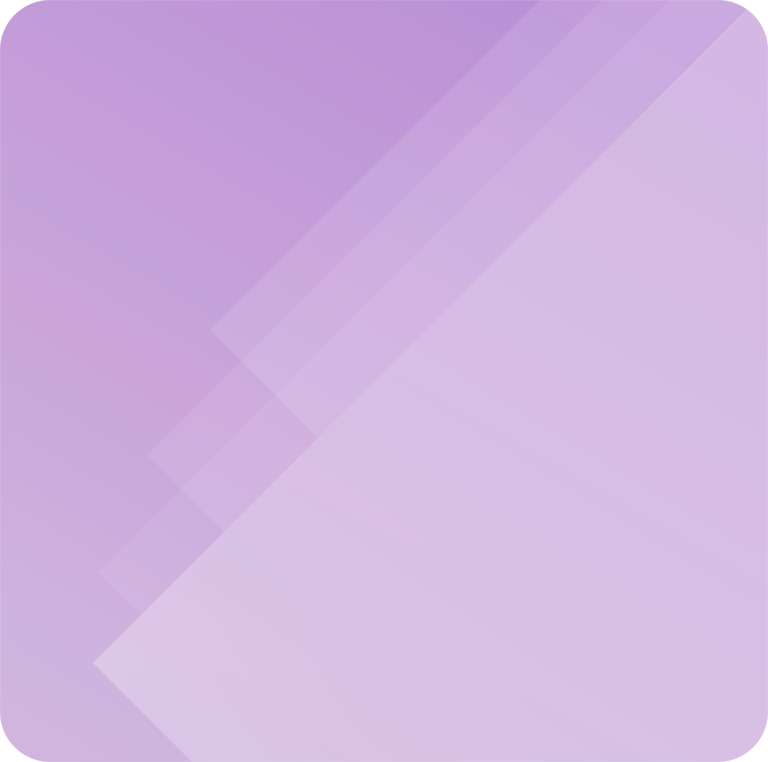
This background is drawn by a Shadertoy shader. Its source:

```glsl
// Lilac rounded card with translucent diagonal panels stacked over a soft gradient.

const vec3 VIOLET = vec3(0.735, 0.570, 0.842);
const vec3 ORCHID = vec3(0.790, 0.645, 0.856);
const vec3 MAUVE = vec3(0.812, 0.712, 0.871);
const vec3 PANEL_DEEP = vec3(0.827, 0.722, 0.890);
const vec3 PANEL_PALE = vec3(0.851, 0.766, 0.898);
const vec3 WHITE = vec3(1.0);

// Signed distance to a right-angled wedge that opens to the right (negative inside).
float wedgeDistance(vec2 p, vec2 corner) {
    vec2 q = p - corner;
    return (abs(q.y) - q.x) * 0.70711;
}

float roundedBoxDistance(vec2 p, vec2 halfSize, float radius) {
    vec2 q = abs(p) - halfSize + radius;
    return length(max(q, 0.0)) + min(max(q.x, q.y), 0.0) - radius;
}

// Antialiased coverage of a distance field.
float coverage(float distance, float pixel) {
    return 1.0 - smoothstep(-pixel, pixel, distance);
}

// Three-stop backdrop, from violet at the top to mauve at the lower left.
vec3 backdrop(float slope) {
    vec3 upper = mix(ORCHID, VIOLET, clamp((slope + 0.295) / 0.61, 0.0, 1.15));
    return mix(MAUVE, upper, smoothstep(-0.82, -0.26, slope));
}

// Front panel gradient with a pale glow at its corner.
vec3 frontPanel(float slope, vec2 p, vec2 corner) {
    vec3 base = mix(PANEL_PALE, PANEL_DEEP, clamp((slope + 0.7) / 1.13, 0.0, 1.0));
    float glow = exp(-length(p - corner) * 6.0);
    return mix(base, WHITE, 0.09 * glow);
}

// Faint alternation between pink and blue bands.
vec3 hueBands(float slope) {
    float wave = cos(6.28319 * (slope + 0.203) / 0.25);
    return wave * vec3(-0.005, 0.0015, 0.001);
}

void mainImage(out vec4 fragColor, in vec2 fragCoord) {
    vec2 p = fragCoord / iResolution.y;
    vec2 halfCard = 0.5 * iResolution.xy / iResolution.y;
    float pixel = 0.8 / iResolution.y;
    float slope = dot(p - vec2(0.0, 1.0), vec2(0.5, 0.86));

    vec3 color = backdrop(slope);

    // Translucent panels: corner position and opacity.
    vec3 veils[3] = vec3[3](
        vec3(0.2756, 0.567, 0.105),
        vec3(0.193, 0.403, 0.085),
        vec3(0.1286, 0.249, 0.065));
    for (int i = 0; i < 3; i++) {
        float veil = coverage(wedgeDistance(p, veils[i].xy), pixel);
        color = mix(color, WHITE, veil * veils[i].z);
    }

    // Solid front panel.
    vec2 frontCorner = vec2(0.122, 0.130);
    float front = coverage(wedgeDistance(p, frontCorner), pixel);
    color = mix(color, frontPanel(slope, p, frontCorner), front);
    color += hueBands(slope);

    // Rounded card outline on white.
    float card = coverage(roundedBoxDistance(p - halfCard, halfCard, 0.066), pixel);
    fragColor = vec4(mix(WHITE, color, card), 1.0);
}
```
